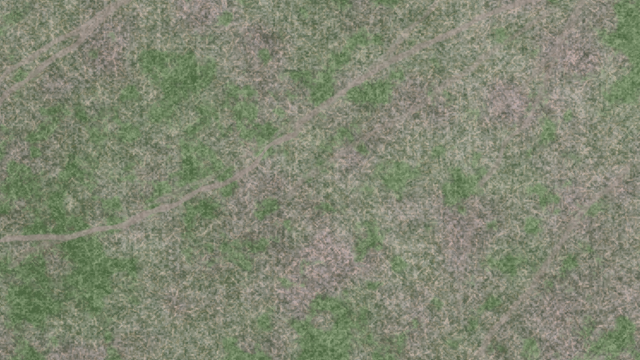
This texture is drawn by a Shadertoy shader. Its source:

```glsl
// Dry grassland seen from above: matted straw, green tufts and pale winding foot trails.

const vec3 THATCH_DARK  = vec3(0.405, 0.425, 0.350);
const vec3 THATCH_LIGHT = vec3(0.645, 0.625, 0.590);
const vec3 GRASS_DARK   = vec3(0.300, 0.405, 0.255);
const vec3 GRASS_LIGHT  = vec3(0.490, 0.580, 0.430);
const vec3 TRAIL_EARTH  = vec3(0.625, 0.580, 0.550);
const vec3 WARM_TINT    = vec3(0.022, 0.000, -0.020);
const vec3 ROSY_TINT    = vec3(0.012, -0.012, 0.012);
const float FINE_GRAIN   = 210.0;  // cells per canvas height
const float COARSE_GRAIN = 100.0;
const float GRAIN_GAIN   = 0.85;
const float STRAW_WIDTH  = 0.0011;
const float STRAW_SOFT   = 0.0024;
const float STRAW_GAIN   = 0.27;
const float TRAIL_WIDTH  = 0.0085;

float hash(vec2 p) {
    return fract(sin(dot(p, vec2(127.1, 311.7))) * 43758.5453);
}

float noise(vec2 p) {
    vec2 i = floor(p), f = fract(p);
    f = f * f * (3.0 - 2.0 * f);
    return mix(mix(hash(i), hash(i + vec2(1, 0)), f.x),
               mix(hash(i + vec2(0, 1)), hash(i + vec2(1, 1)), f.x), f.y);
}

float fbm(vec2 p) {
    float sum = 0.0, amp = 0.5;
    for (int i = 0; i < 4; i++) {
        sum += amp * noise(p);
        p = mat2(1.6, 1.2, -1.2, 1.6) * p + 17.3;
        amp *= 0.5;
    }
    return sum / 0.9375;
}

// Short bent-down stalks, one per jittered cell; signed so some are pale, some dark
float straws(vec2 p, float cells, float seed) {
    vec2 home = floor(p * cells);
    float sum = 0.0;
    for (int y = -1; y <= 1; y++)
    for (int x = -1; x <= 1; x++) {
        vec2 id = home + vec2(x, y);
        float r = hash(id + seed), s = hash(id + seed + 41.7);
        vec2 q = p - (id + vec2(r, s)) / cells;
        float angle = 6.2832 * hash(id + seed + 83.1);
        vec2 dir = vec2(cos(angle), sin(angle));
        float halfLen = mix(0.2, 0.5, s) / cells;
        float d = length(q - dir * clamp(dot(q, dir), -halfLen, halfLen));
        float line = 1.0 - smoothstep(STRAW_WIDTH, STRAW_WIDTH + STRAW_SOFT, d);
        sum += line * (r > 0.42 ? 1.0 : -0.8) * mix(0.4, 1.0, s);
    }
    return sum;
}

// Worn strip from a to b, bowed sideways and wobbling, with ragged edges
float trail(vec2 p, vec2 a, vec2 b, float bow, float width) {
    vec2 ab = b - a;
    float len = length(ab);
    vec2 dir = ab / len;
    float t = dot(p - a, dir) / len;
    float wobble = (noise(vec2(t * len * 13.0, a.x * 31.0 + b.y * 7.0)) - 0.5) * 0.026;
    float offset = dot(p - a, vec2(-dir.y, dir.x)) - bow * 4.0 * t * (1.0 - t) - wobble;
    float ragged = width * (0.55 + 0.9 * noise(p * 45.0));
    float strip = 1.0 - smoothstep(ragged * 0.45, ragged * 1.35, abs(offset));
    return strip * smoothstep(-0.03, 0.02, t) * smoothstep(1.03, 0.98, t);
}

float trails(vec2 p) {
    float w = TRAIL_WIDTH;
    // Main trail and its side branches
    float m = trail(p, vec2(-0.05, 0.33), vec2(0.83, 0.65), -0.088, w);
    m = max(m, 0.85 * trail(p, vec2(0.82, 0.645), vec2(1.50, 1.01), 0.038, w));
    m = max(m, 0.55 * trail(p, vec2(1.03, 0.80), vec2(1.21, 1.00), -0.01, w));
    m = max(m, 0.50 * trail(p, vec2(0.38, 0.42), vec2(0.82, 0.66), -0.02, w * 0.8));
    m = max(m, 0.60 * trail(p, vec2(0.02, 0.27), vec2(0.21, 0.345), 0.0, w));
    // Forked trail in the upper left
    m = max(m, 0.85 * trail(p, vec2(-0.03, 0.68), vec2(0.38, 1.01), 0.012, w));
    m = max(m, 0.75 * trail(p, vec2(-0.03, 0.74), vec2(0.36, 1.00), 0.018, w * 0.9));
    // Fainter trails on the right
    m = max(m, 0.55 * trail(p, vec2(0.79, 0.455), vec2(1.54, 0.97), 0.0, w));
    m = max(m, 0.62 * trail(p, vec2(1.32, 0.48), vec2(1.62, 1.02), -0.03, w * 0.9));
    m = max(m, 0.50 * trail(p, vec2(1.37, 0.68), vec2(1.61, 1.00), -0.02, w * 0.9));
    m = max(m, 0.35 * trail(p, vec2(1.28, 0.12), vec2(1.33, 0.50), 0.01, w));
    m = max(m, 0.65 * trail(p, vec2(1.33, 0.01), vec2(1.75, 0.55), 0.015, w));
    return m;
}

void mainImage(out vec4 fragColor, in vec2 fragCoord) {
    vec2 p = fragCoord / iResolution.y;

    // Broad patches, then fine matted grain
    float patches = fbm(p * 5.0 + 3.1) - 0.5;
    float mottling = fbm(p * 24.0 + 9.4) - 0.5;
    float grain = (noise(p * FINE_GRAIN) - 0.5) + 0.7 * (noise(p * COARSE_GRAIN + 5.7) - 0.5);
    float stalks = straws(p, 36.0, 1.3) + straws(p, 52.0, 7.9) + straws(p, 74.0, 15.1);
    float tone = 0.51 + 0.45 * patches + 0.50 * mottling
               + GRAIN_GAIN * grain + STRAW_GAIN * stalks + 0.06 * (p.x - 0.89);

    // Dry thatch with warm and rosy drifts
    vec3 color = mix(THATCH_DARK, THATCH_LIGHT, clamp(tone, -0.2, 1.25));
    color += WARM_TINT * clamp(stalks, -0.5, 1.2);
    color += ROSY_TINT * clamp(6.0 * (fbm(p * 7.0 + 21.0) - 0.5), -1.0, 1.0);

    // Trails of bare earth, then green tufts that gather in loose colonies
    float worn = trails(p);
    vec3 earth = TRAIL_EARTH + 0.07 * grain + 0.10 * mottling;
    color = mix(color, earth, 0.85 * worn);
    float colony = fbm(p * 4.0 + 33.0) - 0.04 * (p.x - 0.89);
    float tuft = fbm(p * 19.0 + 50.0) + 0.75 * (colony - 0.5) + 0.12 * grain;
    float green = 0.75 * smoothstep(0.57, 0.78, tuft) + 0.16 * smoothstep(0.42, 0.62, colony);
    vec3 grass = mix(GRASS_DARK, GRASS_LIGHT, clamp(tone, 0.0, 1.2));
    color = mix(color, grass, green * (1.0 - 0.8 * worn));

    fragColor = vec4(color, 1.0);
}
```
